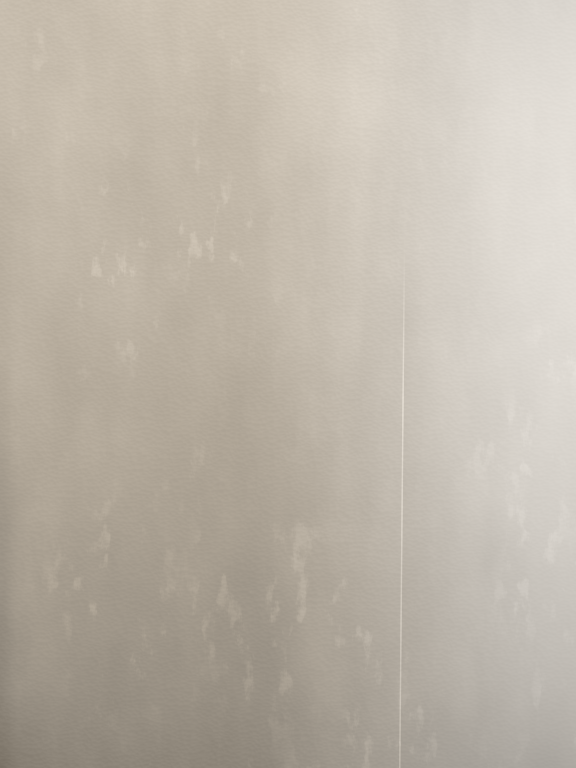
A Shadertoy shader for this texture:

```glsl
// Pale plaster wall panel in soft side light, with a thin vertical seam.
// A smooth tone gradient carries stretched cloudy mottling, chalky flecks
// and a fine embossed grain made from cellular noise.

// Brightness from left to right, at three heights
const vec4 TONE_TOP    = vec4(0.785, 0.795, 0.838, 0.862);
const vec4 TONE_MIDDLE = vec4(0.715, 0.712, 0.795, 0.868);
const vec4 TONE_BOTTOM = vec4(0.550, 0.560, 0.625, 0.680);
const vec2 TONE_STOPS  = vec2(0.38, 0.72);

const vec3 WARM_SHIFT = vec3(0.0, -0.040, -0.100);
const vec3 COOL_SHIFT = vec3(0.0, -0.018, -0.045);

const vec2  GRAIN_SCALE    = vec2(105.0, 165.0);
const float GRAIN_STRENGTH = 0.022;
const float CLOUD_STRENGTH = 0.060;
const float STREAK_STRENGTH = 0.035;
const float FLECK_STRENGTH = 0.050;

const float SEAM_X     = 0.694;
const float SEAM_LEAN  = 0.012;
const float SEAM_WIDTH = 0.0014;
const float SEAM_LIGHT = 0.095;

vec2 hash2(vec2 p) {
    vec3 q = fract(p.xyx * vec3(0.1031, 0.1030, 0.0973));
    q += dot(q, q.yzx + 33.33);
    return fract((q.xx + q.yz) * q.zy);
}

float valueNoise(vec2 p) {
    vec2 cell = floor(p);
    vec2 f = fract(p);
    f = f * f * (3.0 - 2.0 * f);
    float low  = mix(hash2(cell).x, hash2(cell + vec2(1, 0)).x, f.x);
    float high = mix(hash2(cell + vec2(0, 1)).x, hash2(cell + vec2(1, 1)).x, f.x);
    return mix(low, high, f.y);
}

// Layered noise, centred on zero
float clouds(vec2 p) {
    float sum = 0.0;
    float weight = 0.5;
    for (int i = 0; i < 5; i++) {
        sum += weight * (valueNoise(p) - 0.5);
        p = mat2(0.96, 0.28, -0.28, 0.96) * p * 2.03 + 17.3;
        weight *= 0.56;
    }
    return sum;
}

// Distance to the nearest scattered cell point
float cellular(vec2 p) {
    vec2 cell = floor(p);
    float nearest = 4.0;
    for (int y = -1; y <= 1; y++) {
        for (int x = -1; x <= 1; x++) {
            vec2 neighbour = cell + vec2(x, y);
            vec2 d = neighbour + hash2(neighbour) - p;
            nearest = min(nearest, dot(d, d));
        }
    }
    return sqrt(nearest);
}

float acrossTone(vec4 tones, float x) {
    float t = mix(tones.x, tones.y, smoothstep(0.0, TONE_STOPS.x, x));
    t = mix(t, tones.z, smoothstep(TONE_STOPS.x, TONE_STOPS.y, x));
    return mix(t, tones.w, smoothstep(TONE_STOPS.y - 0.08, 1.0, x));
}

// Quadratic blend through the three heights
float wallTone(vec2 uv) {
    float y = uv.y;
    return acrossTone(TONE_BOTTOM, uv.x) * (1.0 - y) * (1.0 - 2.0 * y)
         + acrossTone(TONE_MIDDLE, uv.x) * 4.0 * y * (1.0 - y)
         + acrossTone(TONE_TOP, uv.x) * y * (2.0 * y - 1.0);
}

// Slope of the bumps as seen under light from above
float embossedGrain(vec2 p) {
    vec2 q = p * GRAIN_SCALE + 1.2 * clouds(p * 30.0);
    return cellular(q) - cellular(q + vec2(0.12, 0.45));
}

// Chalky scraps: thin upright marks gathered in patches
float flecks(vec2 p) {
    float patches = smoothstep(0.02, 0.28, clouds(p * vec2(5.0, 3.5) + 41.0));
    float marks = smoothstep(0.08, 0.30, clouds(p * vec2(44.0, 22.0) + 9.0));
    return marks * (0.15 + 0.85 * patches);
}

void mainImage(out vec4 fragColor, in vec2 fragCoord) {
    vec2 uv = fragCoord / iResolution.xy;
    vec2 p = fragCoord / iResolution.x;

    // Light falloff, with a narrow shade at the lower left edge
    float tone = wallTone(uv);
    tone -= 0.05 * (1.0 - smoothstep(0.0, 0.035, uv.x)) * (1.0 - uv.y);

    // Plaster surface
    float calm = mix(1.0, 0.6, smoothstep(0.6, 1.0, uv.x));
    tone += calm * CLOUD_STRENGTH * clouds(p * vec2(9.0, 6.0));
    tone += calm * STREAK_STRENGTH * clouds(p * vec2(16.0, 2.5) + 73.0);
    tone += calm * FLECK_STRENGTH * flecks(p);
    tone += calm * GRAIN_STRENGTH * embossedGrain(p);

    // Seam, fading out towards the top
    float seamOffset = uv.x - SEAM_X - SEAM_LEAN * uv.y;
    float seamFade = 1.0 - smoothstep(0.48, 0.70, uv.y);
    float line = 1.0 - smoothstep(0.3 * SEAM_WIDTH, 1.6 * SEAM_WIDTH, abs(seamOffset));
    float shade = smoothstep(0.0, 0.003, seamOffset) * exp(-max(seamOffset, 0.0) * 22.0);
    tone += seamFade * (SEAM_LIGHT * line - 0.012 * shade);

    // Warm on the left, cooler towards the light
    float coolness = smoothstep(0.35, 1.0, uv.x);
    vec3 shift = mix(WARM_SHIFT, COOL_SHIFT, coolness) * mix(0.78, 1.0, smoothstep(0.55, 0.72, tone));
    fragColor = vec4(clamp(vec3(tone) + shift, 0.0, 1.0), 1.0);
}
```
